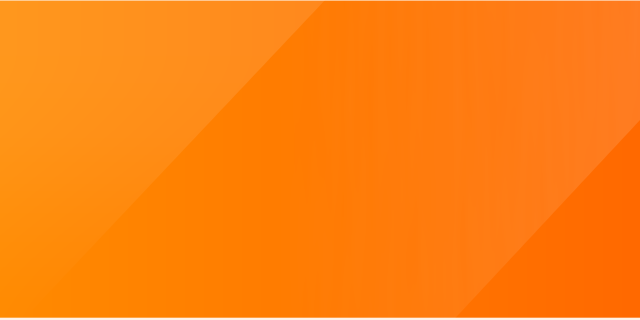
Reproduce this background procedurally as a Shadertoy shader.

```glsl
// Orange backdrop with two slanted translucent panels, faint vertical streaks and pale rims.

// Canvas space: x runs 0..2, y runs 0..1 from the lower left.
const vec2 CANVAS = vec2(2.0, 1.0);

const vec3 AMBER = vec3(1.0, 0.542, 0.0);
const vec3 DEEP_ORANGE = vec3(1.0, 0.410, 0.0);
const vec3 RIM_COLOR = vec3(1.0, 0.95, 0.90);

// Slanted edges: x = offset + slope * y
const vec2 LEFT_EDGE = vec2(0.071, 0.945);
const vec2 RIGHT_EDGE = vec2(1.417, 0.933);

const float LEFT_SHEEN = 0.112;
const float MIDDLE_SHEEN = 0.128;
const float MIDDLE_START = 0.86;
const vec2 STREAK_SCALE = vec2(34.0, 2.2);
const float STREAK_STRENGTH = 0.018;
const float TOP_RIM = 0.0028;
const float BOTTOM_RIM = 0.0072;
const float TOP_RIM_ALPHA = 0.65;

vec2 hashGradient(vec2 cell) {
    vec2 h = vec2(dot(cell, vec2(127.1, 311.7)), dot(cell, vec2(269.5, 183.3)));
    return 2.0 * fract(sin(h) * 43758.55) - 1.0;
}

float gradientNoise(vec2 p) {
    vec2 cell = floor(p);
    vec2 f = fract(p);
    vec2 u = f * f * f * (f * (f * 6.0 - 15.0) + 10.0);
    float a = dot(hashGradient(cell), f);
    float b = dot(hashGradient(cell + vec2(1, 0)), f - vec2(1, 0));
    float c = dot(hashGradient(cell + vec2(0, 1)), f - vec2(0, 1));
    float d = dot(hashGradient(cell + vec2(1, 1)), f - vec2(1, 1));
    return mix(mix(a, b, u.x), mix(c, d, u.x), u.y);
}

// Signed distance to a slanted edge, positive on its right.
float edgeDistance(vec2 p, vec2 edge) {
    return (p.x - edge.x - edge.y * p.y) / length(vec2(1.0, edge.y));
}

// Antialiased step centred on zero.
float coverage(float d, float pixel) {
    return clamp(d / pixel + 0.5, 0.0, 1.0);
}

void mainImage(out vec4 fragColor, in vec2 fragCoord) {
    vec2 p = fragCoord / iResolution.xy * CANVAS;
    float pixel = 1.0 / iResolution.y;

    // Base gradient
    vec3 color = mix(AMBER, DEEP_ORANGE, clamp(p.x / CANVAS.x, 0.0, 1.0));

    // Panel masks
    float rightOfLeft = coverage(edgeDistance(p, LEFT_EDGE), pixel);
    float rightOfRight = coverage(edgeDistance(p, RIGHT_EDGE), pixel);
    float leftPanel = 1.0 - rightOfLeft;
    float middlePanel = rightOfLeft * (1.0 - rightOfRight);

    // Left panel brightens upward, middle panel brightens to the right
    float leftSheen = LEFT_SHEEN * smoothstep(-0.1, 0.85, p.y);
    float ramp = clamp((p.x - MIDDLE_START) / (CANVAS.x - MIDDLE_START), 0.0, 1.0);
    float streaks = gradientNoise(p * STREAK_SCALE) * smoothstep(0.0, 0.15, ramp);
    float middleSheen = max(MIDDLE_SHEEN * ramp + STREAK_STRENGTH * streaks, 0.0);
    color = mix(color, vec3(1.0), leftPanel * leftSheen + middlePanel * middleSheen);

    // Pale rims along the top and bottom
    float topRim = coverage(p.y - (CANVAS.y - TOP_RIM), pixel) * TOP_RIM_ALPHA;
    float bottomRim = coverage(BOTTOM_RIM - p.y, pixel);
    color = mix(color, RIM_COLOR, max(topRim, bottomRim));

    fragColor = vec4(color, 1.0);
}
```
